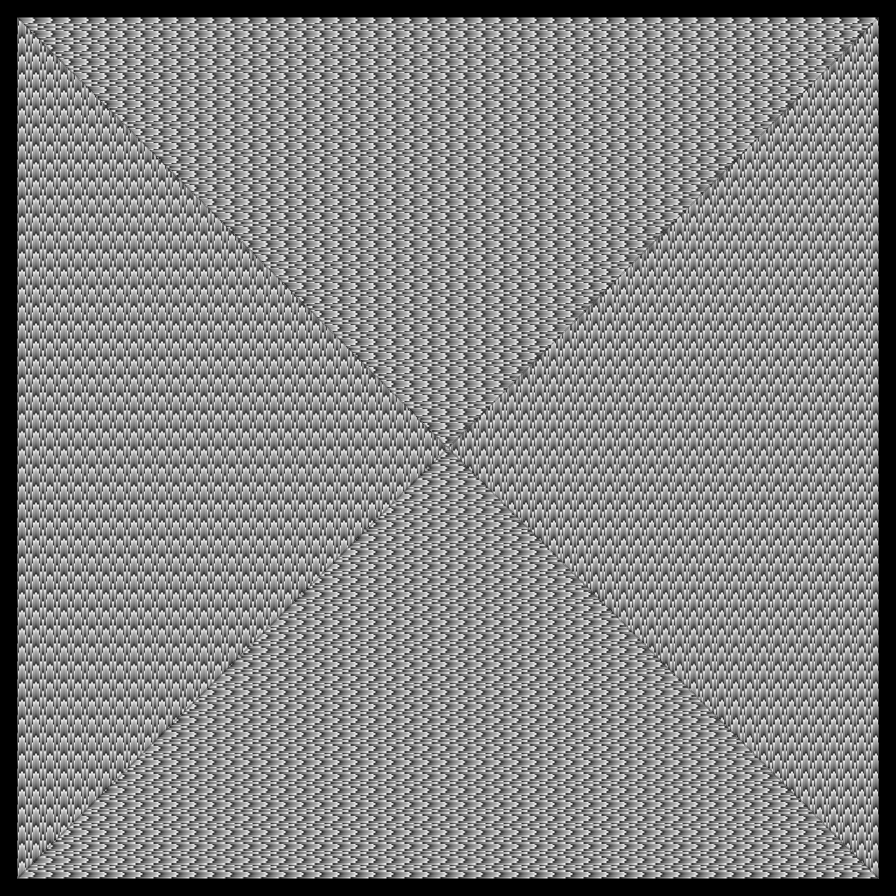
Reproduce this pattern procedurally as a three.js fragment shader.

```glsl
// Four triangular panels of fine woven grey scales, set in a black frame.
varying vec2 vUv;

// Shade along a thread; a parabolic offset rounds each scale and staggers its neighbours.
float scaleShade(float across, float along) {
  float thread = floor(across * 512.0);
  float side = abs(mod(thread, 8.0) - 4.0) / 4.0;
  float phase = fract(along * 50.0 + 1.5 * side * side);

  // Slow fade to a bright tip, then a short smooth return to dark.
  float fade = min(phase / 0.88, 1.0) * (1.0 - smoothstep(0.88, 1.0, phase));
  float tone = 2.0 * fade - 1.0;
  return 0.56 + 0.22 * tone + 0.15 * tone * tone * tone;
}

// Coverage of the square cloth, softened at its border.
float clothMask(vec2 p) {
  float edge = max(abs(p.x), abs(p.y)) - 0.4805;
  return 1.0 - smoothstep(-0.001, 0.001, edge);
}

void main() {
  vec2 p = vUv - 0.5;

  // Side panels run vertically, upper and lower panels horizontally.
  float sideways = abs(p.x) - abs(p.y);
  float vertical = scaleShade(vUv.x, vUv.y);
  float horizontal = scaleShade(vUv.y, vUv.x);
  float shade = mix(horizontal, vertical, smoothstep(-0.001, 0.001, sideways));

  // Thin dark seams along the diagonals.
  float seam = 1.0 - smoothstep(0.0005, 0.0025, abs(sideways));
  shade *= 1.0 - 0.25 * seam;

  gl_FragColor = vec4(vec3(shade * clothMask(p)), 1.0);
}
```
